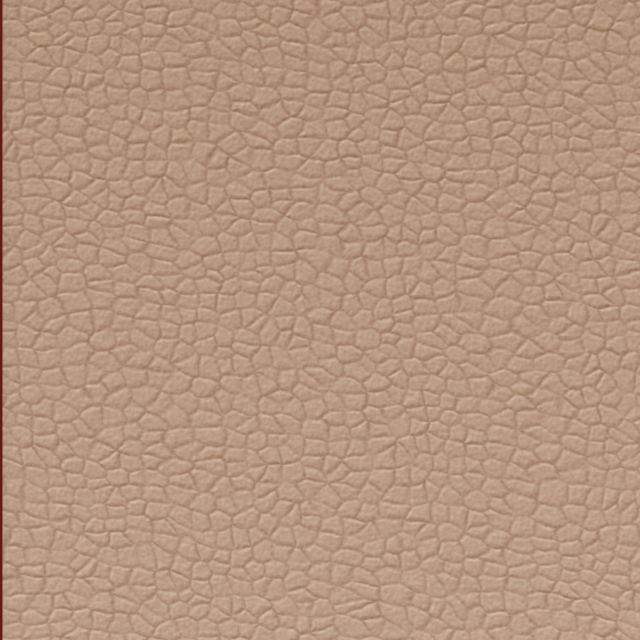
A WebGL 2 fragment shader for this texture:

```glsl
#version 300 es
precision highp float;
// Tan embossed leather: irregular pebbled cells lit from above, dark red left edge.

uniform vec2 u_resolution;
out vec4 fragColor;

vec2 hash2(vec2 p) {
  vec3 q = fract(p.xyx * vec3(0.1031, 0.1030, 0.0973));
  q += dot(q, q.yzx + 33.33);
  return fract((q.xx + q.yz) * q.zy);
}

// Gradient noise, roughly -0.7 to 0.7
float gradientNoise(vec2 p) {
  vec2 cell = floor(p), f = fract(p);
  vec2 blend = f * f * f * (f * (f * 6.0 - 15.0) + 10.0);
  vec4 corner;
  for (int i = 0; i < 4; i++) {
    vec2 offset = vec2(i & 1, i >> 1);
    float angle = 6.2832 * hash2(cell + offset + 71.0).x;
    corner[i] = dot(vec2(cos(angle), sin(angle)), f - offset);
  }
  vec2 rows = mix(corner.xz, corner.yw, blend.x);
  return mix(rows.x, rows.y, blend.y);
}

vec2 seedPoint(vec2 cell) {
  return 0.1 + 0.8 * hash2(cell + 19.0);
}

// Distance to the nearest border between Voronoi cells
float borderDistance(vec2 p) {
  vec2 cell = floor(p), f = fract(p);
  vec2 nearestCell = vec2(0.0), nearest = vec2(0.0);
  float best = 8.0;
  for (int y = -1; y <= 1; y++) {
    for (int x = -1; x <= 1; x++) {
      vec2 g = vec2(x, y);
      vec2 r = g + seedPoint(cell + g) - f;
      if (dot(r, r) < best) {
        best = dot(r, r);
        nearest = r;
        nearestCell = g;
      }
    }
  }
  float border = 8.0;
  for (int y = -2; y <= 2; y++) {
    for (int x = -2; x <= 2; x++) {
      vec2 g = nearestCell + vec2(x, y);
      vec2 r = g + seedPoint(cell + g) - f;
      vec2 between = r - nearest;
      if (dot(between, between) > 0.0001)
        border = min(border, dot(0.5 * (nearest + r), normalize(between)));
    }
  }
  return border;
}

// Pebble coordinates, bent so that borders curve and rows drift
vec2 pebbleSpace(vec2 uv) {
  vec2 bend = vec2(gradientNoise(uv * 5.0), gradientNoise(uv * 5.0 + 40.0));
  vec2 wobble = vec2(gradientNoise(uv * 45.0 + 9.0), gradientNoise(uv * 45.0 + 60.0));
  return uv * vec2(30.0, 39.0) + vec2(0.0, 3.0) * uv.x + bend * 0.9 + wobble * 0.16;
}

float creaseDepth(vec2 uv) {
  return clamp(0.9 + 0.9 * gradientNoise(uv * vec2(25.0, 34.0) + 5.0), 0.35, 1.25);
}

float leatherHeight(vec2 uv) {
  float pebble = smoothstep(-0.03, 0.26, borderDistance(pebbleSpace(uv)));
  float grain = 0.4 * gradientNoise(uv * 120.0) + 0.22 * gradientNoise(uv * 190.0);
  float wrinkle = 0.3 * abs(gradientNoise(uv * vec2(48.0, 66.0) + 23.0));
  return pebble * creaseDepth(uv) + grain + wrinkle;
}

void main() {
  vec2 uv = gl_FragCoord.xy / u_resolution;

  // Relief from the slope toward the light
  vec2 toLight = vec2(-0.0007, 0.0014);
  float relief = leatherHeight(uv - toLight) - leatherHeight(uv + toLight);
  float border = borderDistance(pebbleSpace(uv));
  float crease = (1.0 - smoothstep(0.0, 0.15, border)) * creaseDepth(uv);

  // Tone, lighter toward the bottom
  float tone = 0.8 - 0.25 * uv.y + 0.72 * relief - 0.4 * crease;
  tone += 0.24 * gradientNoise(uv * 150.0 + 8.0);
  vec3 color = mix(vec3(0.63, 0.49, 0.39), vec3(0.77, 0.66, 0.57), clamp(tone, -0.45, 1.35));

  // Dark red strip along the left side
  color *= 1.0 - 0.1 * exp(-uv.x * 150.0);
  color = mix(vec3(0.42, 0.09, 0.06), color, smoothstep(0.002, 0.0055, uv.x));

  fragColor = vec4(color, 1.0);
}
```
